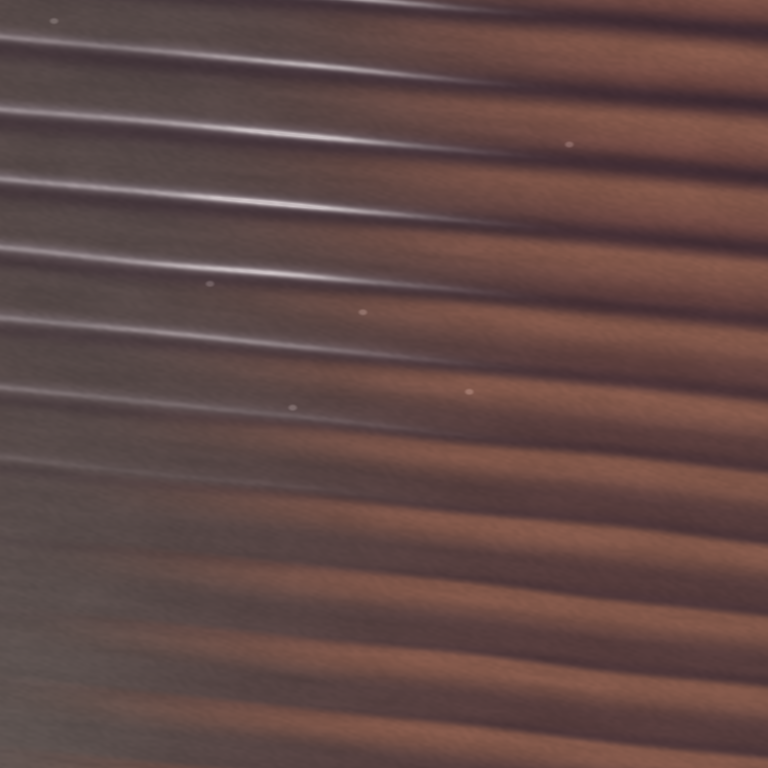
Give the GLSL for this texture, as a WebGL 2 fragment shader.

```glsl
#version 300 es
precision highp float;

uniform vec2 u_resolution;
out vec4 fragColor;

float hash(vec2 p) {
  vec3 q = fract(vec3(p.xyx) * 0.1031);
  q += dot(q, q.yzx + 33.33);
  return fract((q.x + q.y) * q.z);
}

float noise(vec2 p) {
  vec2 cell = floor(p), f = fract(p);
  f = f * f * (3.0 - 2.0 * f);
  return mix(mix(hash(cell), hash(cell + vec2(1, 0)), f.x),
             mix(hash(cell + vec2(0, 1)), hash(cell + vec2(1, 1)), f.x), f.y);
}

float bell(float x, float width) {
  return exp(-x * x / (width * width));
}

void main() {
  vec2 p = gl_FragCoord.xy / u_resolution;
  float down = 1.0 - p.y;

  // Slanted ridges, fanning slightly towards the bottom
  float slope = 0.086 + 0.024 * down;
  float ridge = (down - 0.049 - slope * p.x) / 0.0913;
  ridge += 0.06 * (noise(vec2(p.x * 5.0, ridge * 0.7) + 20.0) - 0.5);
  float row = round(ridge);
  float across = ridge - row;
  float phase = fract(ridge);

  // Broad light: grey on the left, warm on the right
  float warmth = smoothstep(0.05, 0.85, p.x + 0.12 * (down - 0.5));
  float upper = 1.0 - smoothstep(0.15, 0.75, down);
  vec3 color = mix(vec3(0.335, 0.285, 0.28), vec3(0.335, 0.235, 0.235), warmth);
  color += vec3(0.09, 0.035, 0.015) * upper * smoothstep(0.3, 1.0, p.x);
  color += vec3(0.03, 0.04, 0.035) * smoothstep(0.35, 0.0, p.x) * smoothstep(0.5, 1.0, down);

  // Copper band below each edge, fading into the flat face
  float glow = smoothstep(0.1, 0.75, p.x + 0.4 * (down - 0.45));
  float band = smoothstep(0.02, mix(0.16, 0.32, upper), phase)
             * (1.0 - smoothstep(0.28, mix(0.72, 0.95, upper), phase));
  color = mix(color, vec3(0.53, 0.355, 0.295), band * glow * 0.9);

  // Violet groove, wide above and thin below
  float grooveCenter = mix(0.17, 0.0, smoothstep(0.1, 0.9, p.x));
  float grooveWidth = mix(0.08, 0.17, upper);
  float depth = mix(0.3, 0.85, upper) * mix(0.6, 1.0, p.x);
  depth *= 1.0 - 0.7 * smoothstep(0.5, 0.9, down) * (1.0 - warmth);
  color = mix(color, vec3(0.21, 0.15, 0.19), depth * bell(across - grooveCenter, grooveWidth));

  // Pale reflection along the upper edges, strongest left of the middle
  float fade = 1.0 - smoothstep(0.3, 0.72, down);
  float sheen = 0.45 * (1.0 - smoothstep(0.3, 0.75, p.x));
  float glint = bell(p.x - 0.41 + 0.025 * row, 0.13) * (1.0 - smoothstep(0.32, 0.5, down));
  float variation = 0.75 + 0.4 * hash(vec2(row + 40.0, 7.0));
  float softLine = bell(across + 0.02, 0.1) * sheen * fade;
  float sharpLine = bell(across, 0.043) * (sheen * fade + 0.75 * glint);
  color = mix(color, vec3(0.56, 0.51, 0.55), clamp(softLine * variation, 0.0, 1.0));
  color = mix(color, vec3(0.77, 0.73, 0.74), clamp(sharpLine * variation, 0.0, 1.0));

  // Brushed streaks, mottling and fine grain
  float streak = noise(vec2(p.x * 9.0 + p.y * 4.0, ridge * 9.0 + 90.0)) - 0.5;
  float mottle = noise(p * 18.0 + 50.0) - 0.5;
  float grain = noise(vec2(p.x * 130.0 + p.y * 90.0, p.y * 230.0)) - 0.5;
  color *= 1.0 + 0.07 * streak + 0.04 * mottle + 0.06 * grain;

  // Sparse pale specks
  vec2 grid = p * 9.0;
  vec2 cell = floor(grid);
  vec2 center = 0.2 + 0.6 * vec2(hash(cell + 3.0), hash(cell + 17.0));
  float speck = 1.0 - smoothstep(0.015, 0.05, length((fract(grid) - center) * vec2(0.7, 1.0)));
  color += 0.13 * speck * step(0.95, hash(cell + 61.0));

  fragColor = vec4(color, 1.0);
}
```
